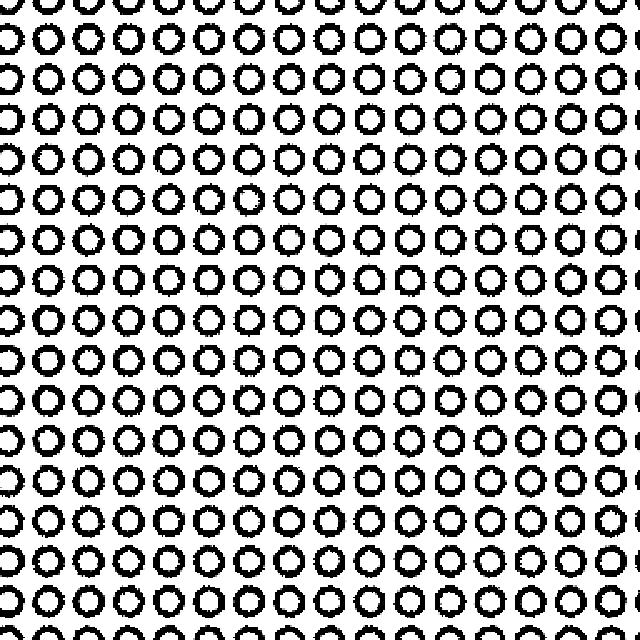
Give the GLSL for this pattern, as a three.js fragment shader.

```glsl
varying vec2 vUv;

float hash(vec2 p) {
  p = fract(p * vec2(0.1031, 0.1137));
  p += dot(p, p.yx + 33.33);
  return fract((p.x + p.y) * p.x * 91.7);
}

// Snaps to block centres, blending over one screen pixel at each seam
vec2 snapToBlocks(vec2 p) {
  vec2 seam = floor(p + 0.5);
  return seam + clamp((p - seam) / max(fwidth(p), 1e-4), -0.5, 0.5);
}

void main() {
  // Coarse square blocks give the rings their stepped outlines
  vec2 block = vUv * 256.0;
  vec2 p = snapToBlocks(block) / 256.0;

  // Ring lattice, with cell centres at zero
  vec2 cell = fract(p * 15.93 - vec2(0.204, -0.046) + 0.5) - 0.5;

  // Slight roughness moves single blocks along the rims
  float roughness = (hash(floor(block)) - 0.5) * 0.036;
  float ring = abs(length(cell) - 0.32 + roughness) - 0.077;

  float ink = 1.0 - smoothstep(-0.003, 0.003, ring);
  gl_FragColor = vec4(vec3(1.0 - ink), 1.0);
}
```
